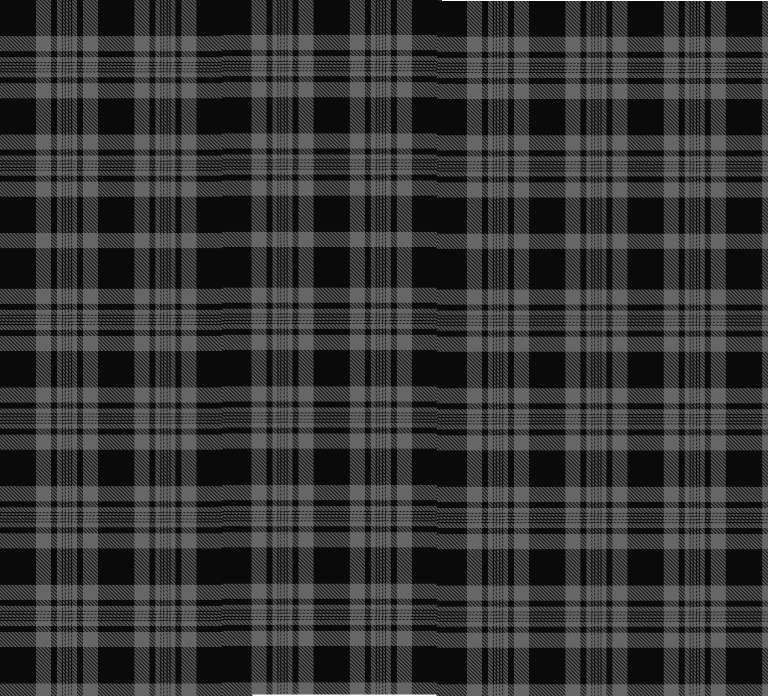
Give the GLSL for this pattern, as a Shadertoy shader.

```glsl
// Grey and black tartan: one striped sett is laid out as columns and rows, and
// a diagonal twill picks which of the two thread sets shows at each point.
// The cloth is pieced from three panels, each a little offset from the next.

const vec2 CLOTH = vec2(768.0, 694.0);   // cloth size in thread units

// Share of a pixel of width px, at distance d, that a bar of given half width covers.
float bar(float d, float halfWidth, float px) {
    float lo = max(d - 0.5 * px, -halfWidth);
    float hi = min(d + 0.5 * px, halfWidth);
    return max(hi - lo, 0.0) / px;
}

// Grey threads of one sett: two broad outer bars and a finely lined middle bar.
float sett(float d, float px) {
    float a = abs(d);
    float outer = bar(a - 23.5, 7.5, px);
    float lines = bar(a - 1.7, 0.55, px) + bar(a - 4.6, 0.55, px);
    return clamp(outer + bar(a, 10.0, px) - lines, 0.0, 1.0);
}

// Signed distance to the nearest sett centre.
float nearest(float x, float firstCentre, float period) {
    return mod(x - firstCentre + 0.5 * period, period) - 0.5 * period;
}

// Diagonal twill, 0 to 1, softened as its ribs approach the pixel size.
float twill(vec2 p, float px) {
    float period = 3.6;
    float h = 3.14159 * min(px / period, 1.0);
    float soften = pow(max(sin(h) / h, 0.0), 4.0);
    float wave = sin(6.28318 * (p.x - p.y) / period);
    return clamp(0.5 + 0.64 * soften * wave, 0.0, 1.0);
}

void mainImage(out vec4 fragColor, in vec2 fragCoord) {
    vec2 p = fragCoord / iResolution.xy * CLOTH;
    p.y = CLOTH.y - p.y;                 // measure downward from the top edge
    vec2 px = CLOTH / iResolution.xy;
    vec2 edge = p;

    // Panels: the middle one sits slightly high, the right one slightly low.
    float panel = step(222.0, p.x) + step(437.0, p.x);
    p.y += panel == 1.0 ? 1.1 : panel == 2.0 ? -0.7 : 0.0;

    // Columns restart in every panel; rows restart once below the single band.
    float column = sett(nearest(p.x, 67.0 + 215.5 * panel, 98.4), px.x);
    float rowDistance = p.y < 252.4 ? nearest(p.y, 67.0, 98.2)
                                    : nearest(p.y, 319.0, 98.4);
    float row = sett(rowDistance, px.y);

    // Weave: crossings stay solid, single bands show twill ribs.
    float grey = mix(column, row, twill(p, max(px.x, px.y)));
    grey += 0.06 * (column + row - 2.0 * column * row);
    float shade = mix(0.04, 0.40, clamp(grey, 0.0, 1.0));

    // Thin bare slivers where the panels fall short of the edges.
    float topGap = bar(edge.y, 1.0, px.y) * step(442.0, edge.x);
    float bottomGap = bar(edge.y - CLOTH.y, 1.5, px.y) * bar(edge.x - 344.5, 92.0, px.x);
    shade = mix(shade, 1.0, clamp(topGap + bottomGap, 0.0, 1.0));

    fragColor = vec4(vec3(shade), 1.0);
}
```
